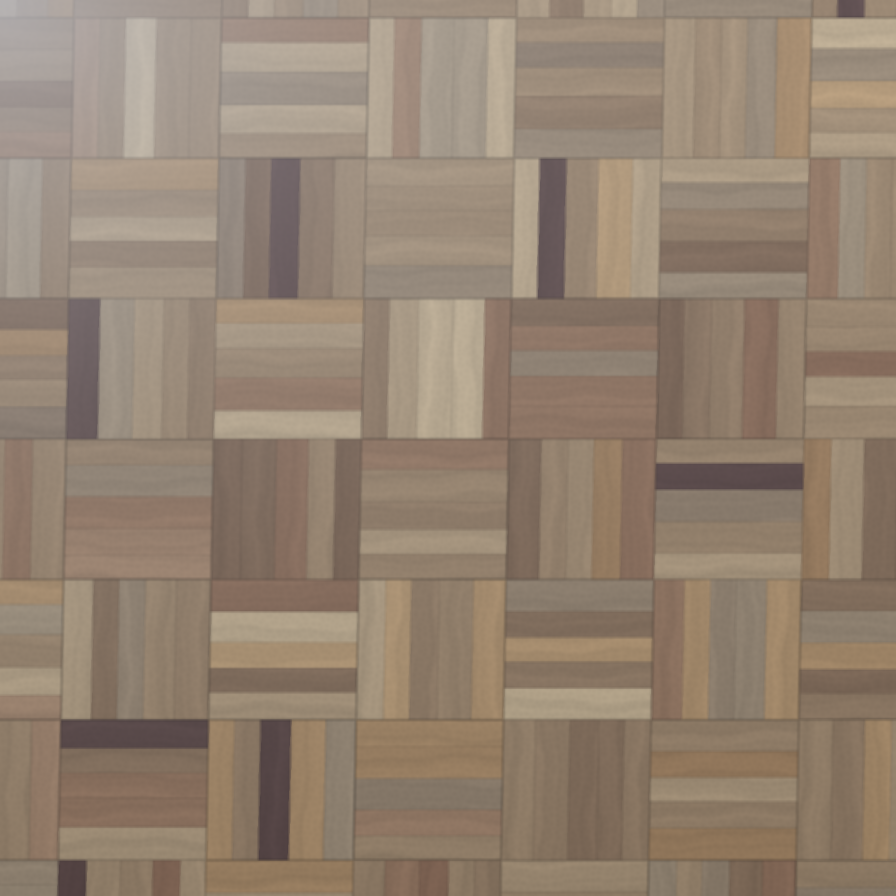
Give the GLSL for this texture, as a WebGL 2 fragment shader.

```glsl
#version 300 es
precision highp float;
// Basket-weave parquet: square blocks of five wood strips, turned alternately, under soft haze.
uniform vec2 u_resolution;
out vec4 fragColor;

// Layout, in units of the canvas
const vec2 BLOCK = vec2(0.1647, 0.1567);
const vec2 ORIGIN = vec2(0.0644, 0.0400);
const float SHEAR = 0.0185;
const float STRIPS = 5.0;
const float STRIP_JITTER = 0.13;
const float SEAM_WIDTH = 0.0022;
const float SOFTNESS = 0.0018;
const int TAPS = 4;

// Wood tones
const vec3 BROWN = vec3(0.45, 0.365, 0.305);
const vec3 TAN = vec3(0.575, 0.495, 0.405);
const vec3 CREAM = vec3(0.72, 0.655, 0.545);
const vec3 RUSSET = vec3(0.53, 0.40, 0.33);
const vec3 HONEY = vec3(0.66, 0.53, 0.38);
const vec3 GREY = vec3(0.53, 0.485, 0.43);
const vec3 DARK = vec3(0.30, 0.235, 0.245);
const vec3 HAZE = vec3(0.72, 0.725, 0.755);

const float GRAIN = 0.042;
const float MOTTLE = 0.035;
const float TAU = 6.28318;

float hash(vec2 p) {
    vec3 q = fract(vec3(p.xyx) * vec3(0.1031, 0.1030, 0.0973));
    q += dot(q, q.yzx + 33.33);
    return fract((q.x + q.y) * q.z);
}

// Distance to the nearest scattered point
float cellular(vec2 p) {
    vec2 cell = floor(p);
    float nearest = 2.0;
    for (int y = -1; y <= 1; y++)
        for (int x = -1; x <= 1; x++) {
            vec2 c = cell + vec2(x, y);
            vec2 point = c + vec2(hash(c + 17.0), hash(c + 71.0));
            nearest = min(nearest, distance(p, point));
        }
    return nearest;
}

// Layered sines running along a strip; pos.x goes across it, pos.y along it
float grain(vec2 pos, float seed) {
    float bend = 0.5 * sin(pos.y * 5.0 + seed * 40.0) + 0.25 * sin(pos.y * 13.0 + seed * 90.0);
    float sum = 0.0, weight = 0.5, freq = 21.0;
    for (int i = 0; i < 4; i++) {
        sum += weight * sin(pos.x * freq + bend * (1.0 + float(i)) + seed * 60.0 * float(i + 1));
        weight *= 0.7;
        freq *= 1.83;
    }
    return sum;
}

vec3 stripColour(vec2 block, float strip) {
    vec2 id = block * 7.0 + vec2(strip * 3.1 + 50.0, strip * 11.7 + 90.0);
    float tone = mix(hash(id), hash(block + 31.0), 0.32);
    vec3 colour = mix(BROWN, TAN, smoothstep(0.05, 0.48, tone));
    colour = mix(colour, CREAM, smoothstep(0.52, 0.95, tone));
    float kind = hash(id + 23.0);
    colour = mix(colour, RUSSET, 0.6 * step(kind, 0.13));
    colour = mix(colour, HONEY, 0.6 * step(0.90, kind));
    colour = mix(colour, GREY, 0.6 * step(0.13, kind) * step(kind, 0.30));
    return mix(colour, DARK, 0.9 * step(0.955, hash(id + 57.0)));
}

vec3 parquet(vec2 uv) {
    vec2 grid = (uv - ORIGIN - vec2(SHEAR * uv.y, 0.0)) / BLOCK;
    vec2 block = floor(grid);
    vec2 local = fract(grid);
    float seed = hash(block + 12.0);

    // Odd blocks stand upright, even ones lie flat
    bool upright = mod(block.x + block.y, 2.0) > 0.5;
    vec2 pos = upright ? local : local.yx;

    float across = pos.x * STRIPS + STRIP_JITTER * sin(TAU * pos.x + seed * TAU)
                 - STRIP_JITTER * sin(seed * TAU);
    float strip = clamp(floor(across), 0.0, STRIPS - 1.0);
    vec3 colour = stripColour(block, strip);
    colour *= 1.0 + GRAIN * grain(pos, hash(block + strip * 5.3 + 40.0));

    // Faint, uneven seams around blocks and between strips
    vec2 gap = min(local, 1.0 - local) * BLOCK;
    float edge = 1.0 - smoothstep(0.0, SEAM_WIDTH, min(gap.x, gap.y));
    float joint = 1.0 - smoothstep(0.0, 0.06, min(fract(across), 1.0 - fract(across)));
    return colour * (1.0 - edge * mix(0.08, 0.28, seed)) * (1.0 - 0.07 * joint);
}

void main() {
    vec2 uv = gl_FragCoord.xy / u_resolution;

    // Average a small neighbourhood for soft edges
    vec3 colour = vec3(0.0);
    for (int y = 0; y < TAPS; y++)
        for (int x = 0; x < TAPS; x++) {
            vec2 tap = (vec2(x, y) + 0.5) / float(TAPS) * 2.0 - 1.0;
            colour += parquet(uv + tap * SOFTNESS);
        }
    colour /= float(TAPS * TAPS);

    // Fine mottling, then light falling off from the upper left
    colour *= 1.0 + MOTTLE * (cellular(uv * 150.0) - 0.5);
    colour *= mix(0.93, 1.06, uv.y);
    float corner = length((uv - vec2(0.0, 1.0)) * vec2(0.85, 1.0));
    colour = mix(colour, HAZE, 0.72 * exp(-3.2 * corner) + 0.07 * uv.y);
    fragColor = vec4(colour, 1.0);
}
```
